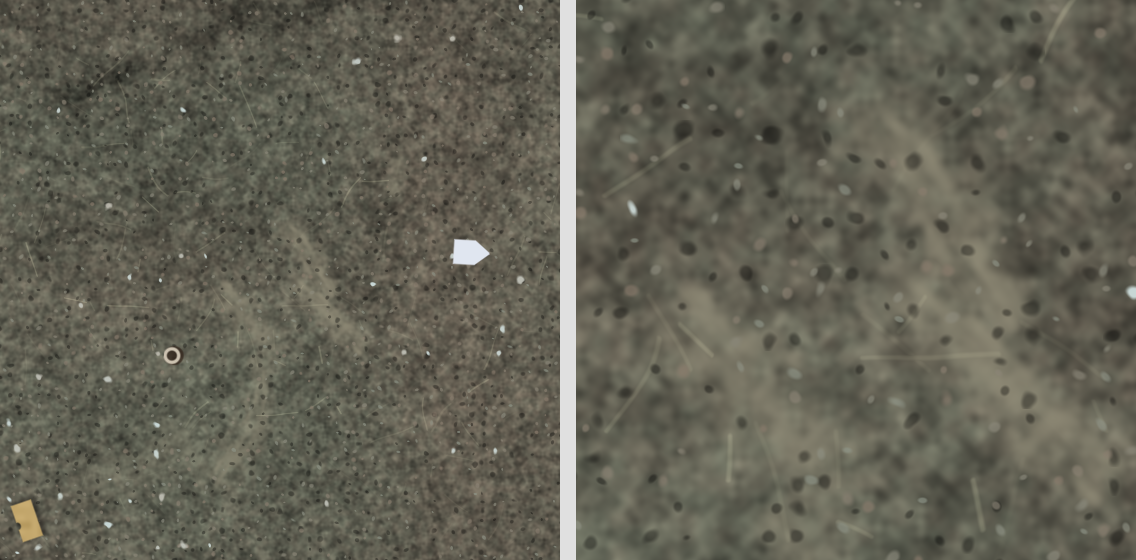
Left: the whole. Right: its middle third, enlarged.
A WebGL 1 fragment shader for this texture:

```glsl
precision highp float;
// Bare muddy ground from above: mottled soil, pale scuffs, straw, pebbles and litter.
uniform vec2 u_resolution;

float hash(vec2 p) {
  vec3 q = fract(p.xyx * 0.1031);
  q += dot(q, q.yzx + 33.33);
  return fract((q.x + q.y) * q.z);
}

float noise(vec2 p) {
  vec2 i = floor(p), f = fract(p);
  f = f * f * (3.0 - 2.0 * f);
  return mix(mix(hash(i), hash(i + vec2(1, 0)), f.x),
             mix(hash(i + vec2(0, 1)), hash(i + vec2(1, 1)), f.x), f.y);
}

mat2 turn(float a) { return mat2(cos(a), -sin(a), sin(a), cos(a)); }

float segment(vec2 p, vec2 a, vec2 b) {
  vec2 d = b - a;
  return length(p - a - d * clamp(dot(p - a, d) / dot(d, d), 0.0, 1.0));
}

float box(vec2 p, vec2 halfSize) {
  vec2 d = abs(p) - halfSize;
  return length(max(d, 0.0)) + min(max(d.x, d.y), 0.0);
}

float fill(float d) { return 1.0 - smoothstep(-0.002, 0.002, d); }

// Ragged smear from a to b, streaked along its length
float scuff(vec2 p, vec2 a, vec2 b, float width) {
  vec2 along = normalize(b - a), side = vec2(-along.y, along.x);
  float ragged = noise(p * 45.0) * 0.6 + noise(p * 110.0 + 7.0) * 0.5 - 0.5;
  float streak = noise(vec2(dot(p, along) * 28.0, dot(p, side) * 130.0) + 40.0);
  float d = segment(p, a, b) / width + ragged * 1.1;
  return (1.0 - smoothstep(0.1, 1.25, d)) * (0.4 + 0.8 * streak);
}

// One irregular pebble in some cells: x = coverage, y = random tone
vec2 pebbles(vec2 p, float cells, float density, float radius) {
  vec2 id = floor(p * cells), f = fract(p * cells);
  float tone = hash(id + 3.7);
  vec2 center = 0.3 + 0.4 * vec2(hash(id + 11.3), hash(id + 29.1));
  vec2 d = turn(tone * 6.28) * (f - center) / cells;
  float r = radius * (0.55 + 0.6 * hash(id + 51.9));
  float dist = length(d * vec2(1.0, 1.0 + tone * 0.7)) + (noise(p * 170.0) - 0.5) * r * 0.6;
  return vec2((1.0 - smoothstep(r * 0.35, r * 1.1, dist)) * step(hash(id + 73.0), density), tone);
}

// Thin bent stalks, each crossing its neighbouring cells
float straw(vec2 p, float cells) {
  vec2 q = p * cells + 0.25 * vec2(noise(p * 18.0), noise(p * 18.0 + 9.0));
  float cover = 0.0;
  for (int y = -1; y <= 1; y++) {
    for (int x = -1; x <= 1; x++) {
      vec2 id = floor(q) + vec2(x, y);
      float a = hash(id + 5.0) * 6.28;
      vec2 mid = id + vec2(hash(id + 17.0), hash(id + 31.0));
      vec2 reach = vec2(cos(a), sin(a)) * (0.12 + 0.5 * hash(id + 43.0));
      float d = segment(q, mid - reach, mid + reach) / cells;
      cover = max(cover, (1.0 - smoothstep(0.0003, 0.0023, d)) * hash(id + 61.0));
    }
  }
  return cover;
}

void main() {
  vec2 p = gl_FragCoord.xy / u_resolution;

  // Soil brightness, from broad patches to fine crumbs
  float light = 0.355 + 0.06 * (noise(p * 5.0) - 0.5);
  light += 0.07 * (noise(turn(0.5) * p * 24.0) - 0.5);
  light += 0.10 * (noise(turn(1.1) * p * 62.0) - 0.5);
  light += 0.13 * (noise(turn(0.3) * p * 118.0) - 0.5);
  light += 0.09 * (noise(turn(0.8) * p * 195.0) - 0.5);

  // Shaded furrow across the top and dark damp hollows
  float furrow = min(segment(p, vec2(0.09, 0.81), vec2(0.39, 0.95)), segment(p, vec2(0.39, 0.95), vec2(0.62, 1.01)));
  light -= 0.07 * (1.0 - smoothstep(0.004, 0.04, furrow + 0.03 * (noise(p * 22.0) - 0.5)));
  light -= 0.04 * (1.0 - smoothstep(0.03, 0.17, length(p - vec2(0.92, 0.88))));
  light -= 0.03 * (1.0 - smoothstep(0.02, 0.10, length(p - vec2(0.67, 0.49))));

  // Brown and greenish earth
  float brown = noise(p * 4.0 + 2.0) * 0.6 + noise(p * 95.0 + 5.0) * 0.5 - 0.2;
  brown += 0.3 * smoothstep(0.6, 0.85, p.x) - 0.4 * (1.0 - smoothstep(0.1, 0.4, length(p - vec2(0.45, 0.15))));
  vec3 color = light * mix(vec3(0.98, 1.01, 0.87), vec3(1.09, 1.0, 0.87), clamp(brown, 0.0, 1.0));

  // Pale scuffed clay
  float clay = scuff(p, vec2(0.52, 0.59), vec2(0.58, 0.49), 0.03);
  clay = max(clay, scuff(p, vec2(0.54, 0.49), vec2(0.64, 0.39), 0.03));
  clay = max(clay, scuff(p, vec2(0.41, 0.47), vec2(0.47, 0.40), 0.035));
  clay = max(clay, 0.8 * scuff(p, vec2(0.48, 0.40), vec2(0.46, 0.27), 0.03));
  clay = max(clay, 0.8 * scuff(p, vec2(0.46, 0.25), vec2(0.39, 0.15), 0.045));
  clay = max(clay, scuff(p, vec2(0.712, 0.71), vec2(0.704, 0.66), 0.015));
  clay = max(clay, 0.45 * scuff(p, vec2(0.32, 0.20), vec2(0.17, 0.13), 0.06));
  color = mix(color, vec3(0.57, 0.55, 0.47), 0.75 * clay);

  // Straw, crumbs and white pebbles, thickest at lower left
  color += vec3(0.10, 0.10, 0.08) * straw(p, 15.0) * smoothstep(0.25, 0.75, noise(p * 6.0 + 20.0));
  vec2 dark = pebbles(p + 0.37, 58.0, 0.25, 0.006);
  color *= 1.0 - 0.35 * dark.x;
  vec2 crumb = pebbles(p, 64.0, 0.22, 0.005);
  color = mix(color, mix(vec3(0.54, 0.48, 0.42), vec3(0.56, 0.59, 0.54), crumb.y), 0.65 * crumb.x);
  vec2 stone = pebbles(p, 23.0, 0.06 + 0.16 * (1.0 - smoothstep(0.15, 0.55, length(p))), 0.0085);
  color = mix(color, mix(vec3(0.74, 0.72, 0.67), vec3(0.83, 0.90, 0.90), stone.y), 0.9 * stone.x);

  // Broken ring
  vec2 r = p - vec2(0.307, 0.365);
  color = mix(color, vec3(0.21, 0.16, 0.12), 0.8 * fill(length(r - vec2(0.004, 0.0)) - 0.017));
  color = mix(color, vec3(0.80, 0.76, 0.69), fill(abs(length(r) - 0.012) - 0.003) * smoothstep(0.2, 0.5, noise(p * 90.0)));

  // White pointed scrap and tan notched board with its shadow
  vec2 w = turn(-0.06) * (p - vec2(0.842, 0.549));
  color = mix(color, vec3(0.88, 0.90, 0.94), fill(max(box(w, vec2(0.032, 0.022)), w.x * 0.8 + abs(w.y) - 0.027)));
  vec2 b = turn(0.33) * (p - vec2(0.048, 0.07));
  color *= 1.0 - 0.4 * (1.0 - smoothstep(-0.004, 0.008, box(b - vec2(0.005, 0.002), vec2(0.02, 0.034))));
  float board = max(box(b, vec2(0.019, 0.034)), 0.007 - length(b + vec2(0.02, 0.004)));
  color = mix(color, vec3(0.75, 0.64, 0.41) + 0.08 * (noise(p * 80.0) - 0.5), fill(board));

  gl_FragColor = vec4(color, 1.0);
}
```
